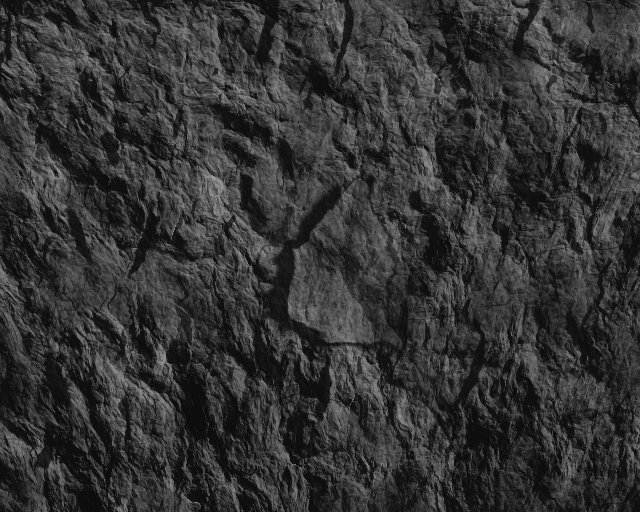
This texture is drawn by a Shadertoy shader. Its source:

```glsl
// Dark, crumbly rock wall with chipped plates, pits, gashes and one smooth slab, lit from the upper right.

const vec2 LIGHT_DIR = vec2(0.8, 0.6);
const float RELIEF_STEP = 0.0018;
const mat2 OCTAVE_TURN = mat2(1.6, 1.2, -1.2, 1.6);
const mat2 LATTICE_TURN = mat2(0.88, 0.475, -0.475, 0.88);

vec2 hash2(vec2 p) {
    vec3 q = fract(p.xyx * vec3(0.1031, 0.1030, 0.0973));
    q += dot(q, q.yzx + 33.33);
    return fract((q.xx + q.yz) * q.zy);
}

float noise(vec2 p) {
    vec2 cell = floor(p), f = fract(p);
    f = f * f * (3.0 - 2.0 * f);
    float low = mix(hash2(cell).x, hash2(cell + vec2(1, 0)).x, f.x);
    float high = mix(hash2(cell + vec2(0, 1)).x, hash2(cell + vec2(1, 1)).x, f.x);
    return mix(low, high, f.y);
}

float fbm(vec2 p) {
    float sum = 0.0, amp = 0.516;
    for (int i = 0; i < 5; i++) {
        sum += amp * noise(p);
        p = OCTAVE_TURN * p + 17.3;
        amp *= 0.5;
    }
    return sum;
}

// Creased noise for small sharp ridges
float ridges(vec2 p) {
    float sum = 0.0, amp = 1.0;
    for (int i = 0; i < 6; i++) {
        sum -= amp * abs(2.0 * noise(p) - 1.0);
        p = OCTAVE_TURN * p + 5.7;
        amp *= 0.57;
    }
    return sum;
}

// Overlapping tilted plates, one per jittered cell
float chips(vec2 p) {
    vec2 cell = floor(p);
    float top = -9.0;
    for (int y = -1; y <= 1; y++)
    for (int x = -1; x <= 1; x++) {
        vec2 id = cell + vec2(x, y);
        vec2 d = p - id - hash2(id + 40.0);
        vec2 tilt = hash2(id + 91.0) - 0.5;
        top = max(top, 1.7 * dot(tilt, d) - 0.9 * dot(d, d));
    }
    return top;
}

vec2 warp(vec2 p, float scale, float amount) {
    return p + amount * (vec2(fbm(p * scale + 3.0), fbm(p * scale + 29.0)) - 0.5);
}

// Bends the grain gently: leaning left on one side, right on the other
vec2 flow(vec2 p) {
    vec2 bent = vec2(p.x + 0.08 * p.y + 0.5 * (p.y - 0.5) * (0.5 - p.x), 0.8 * p.y);
    return LATTICE_TURN * bent + 4.0;
}

float height(vec2 p) {
    vec2 q = warp(flow(p), 14.0, 0.045);
    float h = 0.03 * ridges(q * 9.0);
    float scale = 7.5;
    for (int i = 0; i < 4; i++) {
        h += 0.62 / scale * chips(q * scale + 13.0 * float(i));
        scale *= 2.3;
    }
    return h;
}

// Shadow cast by higher rock a given reach away
float castShadow(vec2 p, float here, float reach, float steepness) {
    float rise = (height(p + LIGHT_DIR * reach) - here) / reach;
    return smoothstep(steepness, steepness + 0.35, rise);
}

// Scattered dark lens-shaped hollows
float gashes(vec2 p) {
    vec2 cell = floor(p);
    float depth = 0.0;
    for (int y = -1; y <= 1; y++)
    for (int x = -1; x <= 1; x++) {
        vec2 id = cell + vec2(x, y);
        vec2 size = mix(vec2(0.01, 0.12), vec2(0.085, 0.42), hash2(id + 7.0));
        vec2 d = p - id - hash2(id);
        d.x += d.y * (hash2(id + 55.0).x - 0.45);
        d /= size;
        depth = max(depth, smoothstep(-0.15, 0.4, 1.0 - dot(d, d)));
    }
    return depth;
}

// Signed distance to a tapering six-sided slab
float slab(vec2 p) {
    float sides = max(p.x + 0.1 * p.y, -p.x) - 0.1;
    float crown = max(dot(p, vec2(-0.76, 0.65)), dot(p, vec2(0.94, 0.34))) - 0.115;
    float foot = max(-p.y - 0.115, dot(p, vec2(-0.64, -0.77)) - 0.099);
    return max(max(sides, crown), foot);
}

void mainImage(out vec4 fragColor, in vec2 fragCoord) {
    vec2 p = fragCoord / iResolution.y;
    float aspect = iResolution.x / iResolution.y;
    vec2 rough = warp(warp(p, 10.0, 0.05), 45.0, 0.022);

    // Slab, its dark outline and the hollow it shades
    vec2 local = rough - vec2(0.53 * aspect, 0.44);
    float edge = slab(local);
    float onSlab = smoothstep(0.003, -0.003, edge);
    float hollow = smoothstep(0.006, -0.008, slab(local + vec2(0.04, 0.012))) * (1.0 - onSlab);
    float rim = 0.6 * smoothstep(0.006, 0.001, abs(edge - 0.003));

    // Directional relief with cast shadows, calmer on worn patches
    float here = height(p);
    float slope = (here - height(p + LIGHT_DIR * RELIEF_STEP)) / RELIEF_STEP;
    float relief = 0.92 * slope / sqrt(1.0 + 0.2 * slope * slope);
    float pit = max(castShadow(p, here, 0.014, 0.65), castShadow(p, here, 0.006, 0.95));
    float worn = smoothstep(0.54, 0.66, fbm(p * 7.0 + 61.0));
    float calm = mix(1.0, 0.55, max(worn, onSlab));

    // Stains, mineral grain and broad falloff of light
    float stain = 2.5 * (fbm(flow(p) * 12.0 + 80.0) - 0.5);
    float grain = 0.8 * (noise(LATTICE_TURN * p * 220.0) - 0.5);
    vec2 fromCentre = p - vec2(0.5 * aspect, 0.6);
    float falloff = 0.36 + 0.5 * fromCentre.y - 0.55 * dot(fromCentre, fromCentre);

    // Deep gashes and hairline cracks
    float gash = max(gashes(rough * 5.0 + 2.0), 0.8 * gashes(rough * 12.0 + 31.0));
    gash *= 1.0 - 0.85 * onSlab;
    float crackLine = abs(fbm(p * vec2(2.0, 3.5) + 23.0) - 0.5);
    float crack = smoothstep(0.006, 0.001, crackLine) * smoothstep(0.45, 0.65, noise(p * 6.0 + 37.0));
    float dark = max(max(gash, hollow), max(rim, 0.5 * crack));
    dark = max(dark, 0.75 * pit * calm * (1.0 - 0.5 * onSlab));

    float light = relief * calm + stain + grain + falloff + 0.25 * onSlab;
    light = mix(light, 0.4 * light - 1.2, dark);

    // Grey tone with a soft black floor
    float tone = 0.14 + 0.15 * light;
    tone = 0.04 + 0.5 * (tone + sqrt(tone * tone + 0.008));
    fragColor = vec4(vec3(min(tone, 0.7)), 1.0);
}
```
